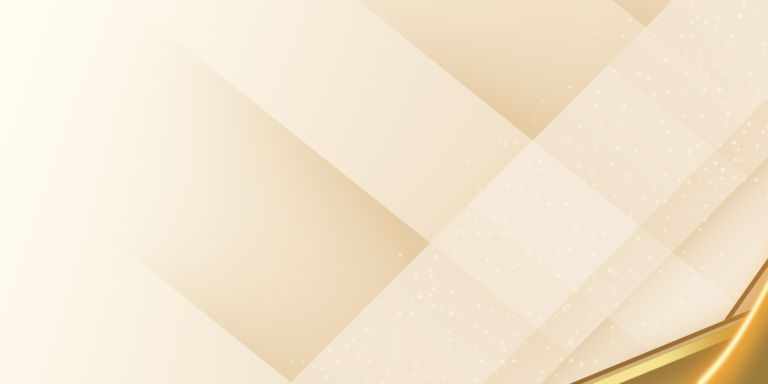
Reproduce this background procedurally as a Shadertoy shader.

```glsl
// Cream diagonal panels with soft shadows, fine sparkles and a gilded corner.
#define PANEL_SLOPE 0.80
#define SHADOW_WIDTH 0.17
#define SHADOW_STRENGTH 0.58
#define SPARKLE_CELL 0.047
#define SPARKLE_RADIUS 0.0045
#define SPARKLE_DENSITY 0.55
#define GLOW_WIDTH 0.026

const vec3 IVORY = vec3(1.0, 0.988, 0.945);
const vec3 CREAM = vec3(0.952, 0.895, 0.805);
const vec3 PANEL = vec3(0.957, 0.912, 0.845);
const vec3 TAN = vec3(0.86, 0.725, 0.52);
const vec3 BRONZE = vec3(0.60, 0.43, 0.21);
const vec3 OLIVE = vec3(0.61, 0.48, 0.24);
const vec3 PALE_GOLD = vec3(0.96, 0.89, 0.57);
const vec3 ORANGE = vec3(0.98, 0.62, 0.16);

float pixelSize() { return 1.0 / iResolution.y; }

// Antialiased mask of the positive side of an edge.
float side(float d) { return smoothstep(-pixelSize(), pixelSize(), d); }

float strip(float d, float from, float to) { return side(d - from) * side(to - d); }

// Shadow on the positive side, fading with distance.
float shadow(float d, float width) { return side(d) * exp(-max(d, 0.0) / width); }

vec2 hash2(vec2 p) {
    vec3 h = fract(p.xyx * vec3(0.1031, 0.1030, 0.0973));
    h += dot(h, h.yzx + 33.33);
    return fract((h.xx + h.yz) * h.zy);
}

// Jittered dots, kept to the right-hand diagonal field.
float sparkles(vec2 q, float seed) {
    vec2 grid = q / SPARKLE_CELL + seed;
    vec2 id = floor(grid);
    vec2 rnd = hash2(id + seed);
    vec2 center = (id + 0.2 + 0.6 * rnd - seed) * SPARKLE_CELL;
    float diagonal = center.x + center.y;
    float density = SPARKLE_DENSITY * smoothstep(1.60, 1.86, diagonal);
    density *= 1.0 - 0.45 * smoothstep(2.35, 2.50, diagonal);
    vec2 pick = hash2(id + seed + 71.0);
    float radius = SPARKLE_RADIUS * mix(0.65, 1.2, pick.y);
    float r = length(q - center) / radius;
    return step(pick.x, density) * mix(0.45, 1.0, rnd.y) * exp(-r * r);
}

vec3 panels(vec2 q) {
    float fall = q.y - PANEL_SLOPE * q.x;
    float rise = q.x + q.y;
    float norm = 1.0 / length(vec2(1.0, PANEL_SLOPE));

    // Light from the upper left
    vec3 col = mix(IVORY, CREAM, smoothstep(-0.1, 1.55, q.x + 0.35 * q.y));

    // Falling panels
    float reach = smoothstep(0.30, 1.75, rise);
    float shade = shadow((fall + 0.263) * norm, SHADOW_WIDTH) * reach;
    shade += shadow((0.39 - fall) * norm, SHADOW_WIDTH) * smoothstep(0.85, 1.75, rise) * 0.8;
    shade += shadow((-0.744 - fall) * norm, SHADOW_WIDTH) * smoothstep(0.60, 1.75, rise);
    shade += shadow((-1.275 - fall) * norm, SHADOW_WIDTH) * 0.65 * (1.0 - smoothstep(1.7, 2.4, rise));
    shade += 0.18 * shadow((1.753 - rise) * 0.707, 0.09) * smoothstep(0.45, 0.2, fall);
    col = mix(col, TAN, min(shade, 1.0) * SHADOW_STRENGTH);

    // Rising translucent panel
    vec3 band = mix(col, PANEL, 0.78);
    band = mix(band, vec3(0.97, 0.935, 0.88), 0.35 * strip(fall, -0.744, -0.44));
    band = mix(band, TAN, 0.10 * shadow((-1.10 - fall) * norm, 0.12));
    band = mix(band, TAN, 0.20 * shadow((rise - 2.255) * 0.707, 0.15));
    col = mix(col, band, side((rise - 1.753) * 0.707));

    // Shadow and pale surface beyond the panel
    float beyond = side((rise - 2.406) * 0.707);
    vec3 pale = mix(vec3(0.965, 0.93, 0.875), TAN, 0.55 * shadow((rise - 2.406) * 0.707, 0.075));
    pale = mix(pale, IVORY, 0.25 * strip(fall, -0.744, -0.44));
    return mix(col, pale, beyond);
}

vec3 gildedCorner(vec3 col, vec2 q) {
    float rim = (q.y - 1.0 + 0.41 * (q.x - 1.484)) / 1.081;
    float bow = 0.012 * sin(3.14159 * clamp((q.x - 1.823) / 0.177, 0.0, 1.0));
    float beam = (q.y - 1.0 + 1.456 * (q.x - 1.823)) / 1.766 - bow;
    float rib = (q.y - 0.852 + 1.41 * (q.x - 1.88)) / 1.729;

    // Outer contact shadow and brown rib
    col = mix(col, TAN, 0.35 * exp(-max(-rim, 0.0) / 0.035) * smoothstep(1.45, 1.7, q.x));
    col = mix(col, vec3(0.79, 0.66, 0.50), 0.65 * side(rib));
    col = mix(col, BRONZE, strip(rib, -0.006, 0.006) * side(-rim));

    // Layered rim
    vec3 fill = mix(OLIVE, vec3(0.78, 0.65, 0.38), smoothstep(0.05, 0.17, rim));
    col = mix(col, fill, side(rim));
    col = mix(col, BRONZE, strip(rim, 0.0, 0.011));
    col = mix(col, vec3(0.82, 0.69, 0.48), strip(rim, 0.011, 0.021));
    vec3 stripe = mix(PALE_GOLD, vec3(0.79, 0.64, 0.28), smoothstep(1.70, 1.92, q.x));
    col = mix(col, stripe, strip(rim, 0.021, 0.048));

    // Gold beyond the beam, then the luminous beam
    vec3 gold = mix(vec3(0.88, 0.66, 0.27), OLIVE, smoothstep(0.0, 0.10, beam));
    col = mix(col, gold, side(beam));
    col = mix(col, ORANGE, 0.85 * exp(-abs(beam) / GLOW_WIDTH));
    return mix(col, vec3(1.0, 0.97, 0.76), exp(-pow(beam / 0.009, 2.0)));
}

void mainImage(out vec4 fragColor, in vec2 fragCoord) {
    vec2 q = fragCoord / iResolution.y;
    q.y = 1.0 - q.y;
    vec3 col = panels(q);
    float glitter = sparkles(q, 0.37) + sparkles(q, 19.73);
    col = mix(col, vec3(1.0, 0.98, 0.87), min(glitter, 1.0) * 0.85);
    fragColor = vec4(clamp(gildedCorner(col, q), 0.0, 1.0), 1.0);
}
```
